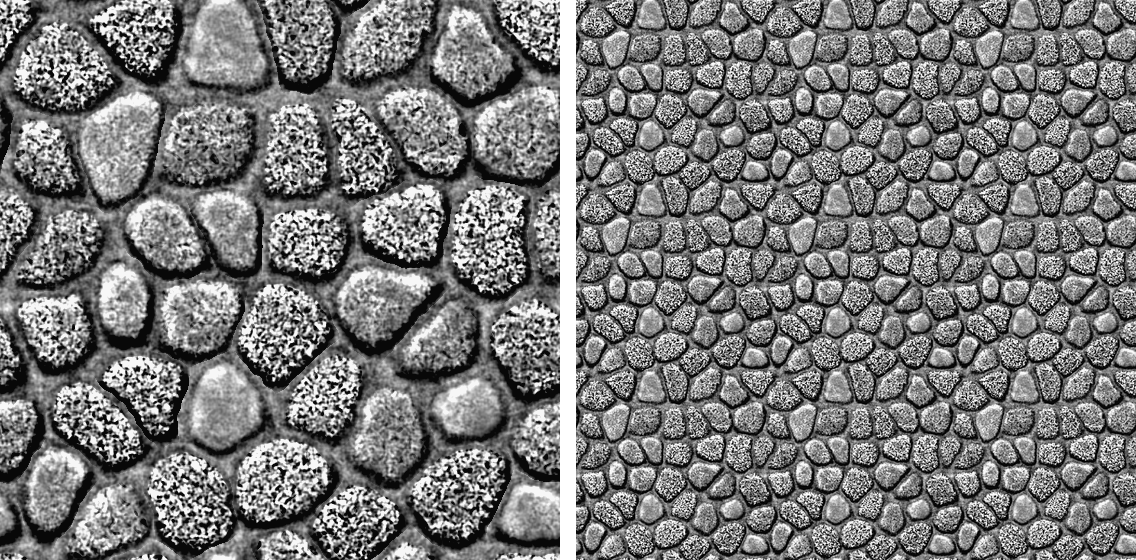
Left: one tile. Right: repeated 3 by 3.
A Shadertoy shader for this texture:

```glsl
const vec2 GRID = vec2(7.0, 6.0);        // stones across and up, even row count
const float JITTER = 0.72;
const float ROUNDING = 75.0;             // higher gives sharper stone corners
const vec2 GAP = vec2(0.004, 0.014);     // narrowest and widest half joint
const vec2 LIGHT = vec2(-0.35, 0.94);
const float MORTAR_TONE = 0.54;
const vec2 STONE_TONE = vec2(0.50, 0.66);
const vec2 GRAIN_CONTRAST = vec2(0.20, 1.15);
const float RIM_WIDTH = 0.007;
const float SHADOW_WIDTH = 0.0085;
const float SHADOW_DEPTH = 0.85;

vec2 hash2(vec2 p) {
    vec3 q = fract(p.xyx * vec3(0.1031, 0.1030, 0.0973));
    q += dot(q, q.yzx + 33.33);
    return fract((q.xx + q.yz) * q.zy);
}

// Gradient noise that wraps after "period" cells
float corner(vec2 cell, vec2 f, vec2 period, float seed) {
    vec2 slope = hash2(mod(cell, period) + seed) * 2.0 - 1.0;
    return dot(slope, f);
}

float noise(vec2 uv, vec2 period, float seed) {
    vec2 p = uv * period, i = floor(p), f = p - i;
    vec2 u = f * f * f * (f * (f * 6.0 - 15.0) + 10.0);
    vec2 e = vec2(1.0, 0.0);
    float low = mix(corner(i, f, period, seed),
                    corner(i + e, f - e, period, seed), u.x);
    float high = mix(corner(i + e.yx, f - e.yx, period, seed),
                     corner(i + 1.0, f - 1.0, period, seed), u.x);
    return 1.5 * mix(low, high, u.y);
}

vec2 stoneCentre(vec2 cell) {
    vec2 jitter = (hash2(mod(cell, GRID) + 17.0) - 0.5) * JITTER;
    return (cell + 0.5 + jitter + vec2(0.5 * mod(cell.y, 2.0), 0.0)) / GRID;
}

// Rounded distance to the joint, outward direction and cell of the stone
float stoneField(vec2 uv, out vec2 outward, out vec2 stone) {
    vec2 base = floor(uv * GRID), toStone = vec2(0.0);
    float nearest = 9.0;
    stone = base;
    for (int y = -2; y <= 2; y++)
    for (int x = -2; x <= 2; x++) {
        vec2 cell = base + vec2(x, y);
        vec2 r = stoneCentre(cell) - uv;
        if (dot(r, r) < nearest) {
            nearest = dot(r, r);
            toStone = r;
            stone = cell;
        }
    }
    float total = 0.0;
    outward = vec2(0.0);
    for (int y = -2; y <= 2; y++)
    for (int x = -2; x <= 2; x++) {
        if (x == 0 && y == 0) continue;
        vec2 r = stoneCentre(stone + vec2(x, y)) - uv;
        vec2 dir = normalize(r - toStone);
        float w = exp(-ROUNDING * dot(0.5 * (r + toStone), dir));
        total += w;
        outward += w * dir;
    }
    outward /= total;
    stone = mod(stone, GRID);
    return -log(total) / ROUNDING;
}

void mainImage(out vec4 fragColor, in vec2 fragCoord) {
    vec2 uv = fragCoord / iResolution.xy;

    // Uneven outlines
    vec2 warp = vec2(noise(uv, vec2(13.0), 3.0), noise(uv, vec2(13.0), 41.0));
    vec2 ripple = vec2(noise(uv, vec2(46.0), 7.0), noise(uv, vec2(46.0), 59.0));
    vec2 outward, stone;
    float joint = stoneField(uv + 0.011 * warp + 0.004 * ripple, outward, stone);
    vec2 kind = hash2(stone + 71.0);
    vec2 finish = hash2(stone + 133.0);
    float depth = joint - mix(GAP.x, GAP.y, kind.x);
    float inside = smoothstep(-0.002, 0.002, depth);
    float lit = dot(outward, normalize(LIGHT));

    // Surface noise from broad mottling to fine grain
    vec2 bent = uv + 0.006 * ripple;
    float mottle = noise(bent, vec2(19.0), 83.0) + 0.7 * noise(bent, vec2(41.0), 97.0);
    float streaks = noise(uv + 0.02 * warp, vec2(34.0, 76.0), 109.0);
    float grain = noise(bent, vec2(104.0), 151.0) + 0.8 * noise(uv, vec2(173.0), 211.0);
    float pits = smoothstep(0.22, 0.5, noise(bent, vec2(72.0), 263.0));

    // Stone faces range from smooth to strongly speckled
    float rough = mix(GRAIN_CONTRAST.x, GRAIN_CONTRAST.y, kind.y * sqrt(kind.y));
    rough *= 1.0 + 0.6 * mottle;
    float face = mix(STONE_TONE.x, STONE_TONE.y, finish.x);
    face += 0.17 * mottle + 0.13 * streaks + rough * grain;
    face -= 0.45 * pits * smoothstep(0.2, 0.6, kind.y);
    face += 0.14 * lit * smoothstep(0.05, 0.0, depth);

    float mortar = MORTAR_TONE + 0.24 * mottle + 0.16 * streaks + 0.22 * grain;
    float tone = mix(mortar, face, inside);

    // Bright rims above, black contact shadows below
    float strength = mix(0.55, 1.0, finish.y);
    float rimAt = (depth - 0.009) / RIM_WIDTH;
    float rim = exp(-rimAt * rimAt) * mix(0.12, 0.42, smoothstep(-0.5, 0.8, lit));
    float shadowAt = (depth + 0.002) / SHADOW_WIDTH;
    float shade = exp(-shadowAt * shadowAt) * mix(0.28, 1.0, smoothstep(0.45, -0.5, lit));
    tone += rim * strength * (1.0 + 0.8 * mottle);
    tone -= SHADOW_DEPTH * shade * strength * (1.0 + 0.5 * mottle);

    fragColor = vec4(vec3(clamp(tone, 0.03, 0.97)), 1.0);
}
```
